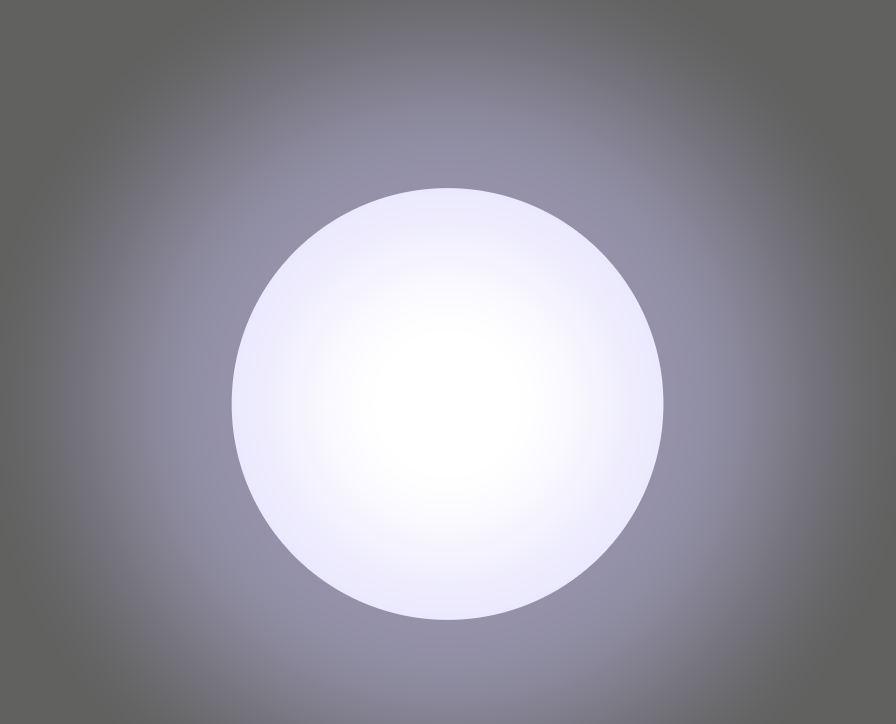
A Shadertoy shader for this background:

```glsl
// A pale glowing disc with a soft lavender halo on a dark grey ground.

// Lengths are in canvas heights; the centre is a fraction of the canvas.
const vec2  DISC_CENTRE = vec2(0.4995, 0.442);
const float DISC_RADIUS = 0.2982;
const float CORE_RADIUS = 0.08;   // where the disc starts to tint
const float TINT_RADIUS = 0.33;   // where the tint would be complete
const float HALO_INNER  = 0.30;
const float HALO_OUTER  = 0.66;

const vec3 GROUND_GREY   = vec3(0.380, 0.380, 0.376);
const vec3 HALO_LAVENDER = vec3(0.580, 0.570, 0.660);
const vec3 CORE_WHITE    = vec3(1.0);
const vec3 RIM_LILAC     = vec3(0.918, 0.910, 0.990);

void mainImage(out vec4 fragColor, in vec2 fragCoord) {
    float pixel = 1.0 / iResolution.y;
    float dist = length(fragCoord - DISC_CENTRE * iResolution.xy) * pixel;

    // Halo fading into the ground
    float halo = 1.0 - smoothstep(HALO_INNER, HALO_OUTER, dist);
    vec3 background = mix(GROUND_GREY, HALO_LAVENDER, halo);

    // Disc shading from white core to lilac rim
    float tint = smoothstep(CORE_RADIUS, TINT_RADIUS, dist);
    vec3 disc = mix(CORE_WHITE, RIM_LILAC, tint);

    // Antialiased disc edge
    float coverage = clamp(0.5 + (DISC_RADIUS - dist) / pixel, 0.0, 1.0);
    fragColor = vec4(mix(background, disc, coverage), 1.0);
}
```
